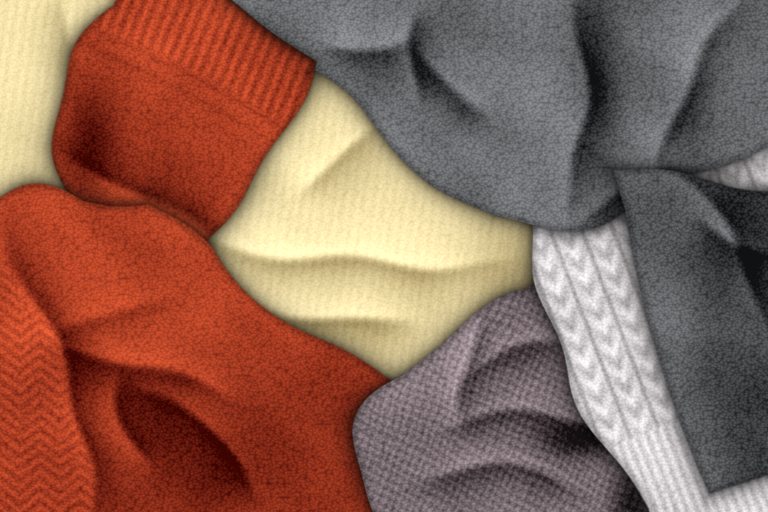
Reproduce this texture procedurally as a WebGL 1 fragment shader.

```glsl
precision highp float;
// Draped knitwear: rust, butter, grey, mauve and white cloths laid over each other.
// Outlines are intersections of bowed edges; each cloth sums soft folds and hollows,
// then adds wool flecks from cellular noise and stitches from sine patterns.
uniform vec2 u_resolution;

// Signed distance to a bowed line, positive on the right of travel (y runs down).
float edge(vec2 p, vec2 a, vec2 b, float bow) {
  vec2 d = b - a, q = p - a;
  float t = clamp(dot(q, d) / dot(d, d), 0.0, 1.0);
  return (d.x * q.y - d.y * q.x) / length(d) + 4.0 * bow * t * (1.0 - t);
}

// Overlapping fold: soft shadow on the right of travel, broad ridge on the left.
float fold(vec2 p, vec2 a, vec2 b, float bow) {
  vec2 d = b - a;
  float t = dot(p - a, d) / dot(d, d);
  float s = edge(p, a, b, bow) / 0.2;
  float ends = smoothstep(-0.2, 0.3, t) * (1.0 - smoothstep(0.7, 1.2, t));
  return ends * exp(-abs(s)) * mix(0.26, -0.6, smoothstep(-0.35, 0.35, s));
}

// Soft round hollow or swell.
float pool(vec2 p, vec2 center, vec2 size) {
  vec2 k = (p - center) / size;
  return exp(-dot(k, k));
}

vec2 hash2(vec2 c) {
  return fract(sin(vec2(dot(c, vec2(127.1, 311.7)), dot(c, vec2(269.5, 183.3)))) * 4375.5);
}

// Cellular noise: distance to the nearest scattered point.
float cells(vec2 p) {
  vec2 base = floor(p);
  float nearest = 2.0;
  for (int j = -1; j <= 1; j++)
    for (int i = -1; i <= 1; i++) {
      vec2 c = base + vec2(float(i), float(j));
      nearest = min(nearest, length(c + hash2(c) - p));
    }
  return nearest;
}

// Broad undulation of loose cloth.
float drape(vec2 p) {
  return sin(p.x * 2.3 + 1.6 * sin(p.y * 1.7)) * sin(p.y * 2.9 - p.x * 1.3 + sin(p.x * 3.1));
}

// Dyed yarn from deep shade to full light.
vec3 dye(vec3 yarn, float light) {
  return mix(0.4 * yarn * yarn * yarn, yarn, max(light, 0.0));
}

// Places a cloth with a cast shadow and a slightly darker rim.
vec3 lay(vec3 below, vec3 cloth, float d) {
  below *= 1.0 - 0.6 * exp(min(d, 0.0) * 11.0);
  cloth *= mix(0.76, 1.0, smoothstep(0.0, 0.09, d));
  return mix(below, cloth, smoothstep(-0.012, 0.012, d));
}

void main() {
  vec2 p = gl_FragCoord.xy / u_resolution;
  p = vec2(p.x, 1.0 - p.y) * vec2(7.68, 5.12);
  vec2 f = p + 0.05 * sin(p.yx * vec2(5.0, 4.0));
  float fleck = cells(p * vec2(31.0, 37.0)) + 0.5 * cells(p.yx * 14.0 + f * 3.0) - 0.75;
  float wave = drape(p) + 0.5 * drape(p.yx * 2.1);
  float wool = 0.1 * wave - 0.34 * fleck;
  vec3 rust = vec3(0.84, 0.33, 0.19), slate = vec3(0.54, 0.55, 0.56);

  // Butter cloth
  float l = 0.95 + 0.4 * wool + 0.025 * sin(p.x * 62.0 + p.y * 9.0);
  l += fold(f, vec2(2.1, 2.46), vec2(4.9, 2.66), -0.05);
  l += fold(f, vec2(2.65, 3.05), vec2(4.05, 3.18), -0.11);
  l += 0.8 * fold(f, vec2(3.0, 1.9), vec2(3.75, 1.3), -0.05);
  l += 0.5 * fold(f, vec2(0.62, 0.0), vec2(0.85, 0.8), 0.0);
  l -= 0.25 * pool(p, vec2(5.1, 2.6), vec2(0.4, 0.5));
  vec3 col = dye(vec3(0.98, 0.91, 0.69), l);

  // Rust collar, ribbed above its stitched band
  float collar = min(edge(f, vec2(0.72, 2.1), vec2(1.15, 0.0), 0.36),
                 min(edge(f, vec2(2.3, 0.0), vec2(3.17, 0.62), 0.05),
                     edge(f, vec2(3.17, 0.62), vec2(2.08, 2.4), 0.07)));
  float band = edge(p, vec2(1.05, 0.35), vec2(2.85, 1.3), 0.04);
  l = 0.72 + wool - 0.6 * pool(p, vec2(0.9, 1.4), vec2(0.28, 0.5));
  l += 0.13 * sin(dot(p, vec2(48.0, 29.0)) + 9.0 * abs(band)) * (1.0 - smoothstep(-0.1, 0.0, band));
  l -= 0.13 * exp(-35.0 * min(abs(band), abs(band - 0.17)));
  l += fold(f, vec2(2.25, 2.55), vec2(0.75, 1.6), -0.08);
  col = lay(col, dye(rust, l), collar);

  // Rust drape with a chevron panel beside its seam
  float lower = min(edge(f, vec2(0.0, 1.97), vec2(0.8, 2.0), 0.1),
                    edge(f, vec2(2.1, 2.5), vec2(3.9, 3.8), -0.12));
  float seam = edge(f, vec2(0.0, 2.5), vec2(0.95, 4.9), 0.2);
  l = 0.76 + wool - 0.2 * smoothstep(3.3, 5.1, p.y);
  l += 0.1 * sin(p.y * 52.0 + abs(fract(p.x * 2.5) - 0.5) * 16.0) * smoothstep(0.0, 0.1, seam);
  l += fold(f, vec2(0.95, 5.1), vec2(0.05, 2.5), -0.18);
  l += fold(f, vec2(0.5, 3.5), vec2(2.3, 4.0), 0.1);
  l += fold(f, vec2(1.45, 4.6), vec2(1.2, 3.75), 0.08);
  l += fold(f, vec2(1.4, 3.85), vec2(2.5, 4.9), 0.15);
  l += 0.6 * fold(f, vec2(0.5, 3.4), vec2(1.7, 3.0), 0.1);
  l -= 0.35 * pool(p, vec2(1.9, 4.7), vec2(0.6, 0.5)) + 0.25 * pool(p, vec2(3.1, 4.0), vec2(0.8, 0.6));
  col = lay(col, dye(rust, l), lower);

  // Mauve chunky knit
  float mauve = min(edge(f, vec2(3.78, 5.2), vec2(4.0, 3.75), 0.36),
                    edge(f, vec2(4.0, 3.75), vec2(5.3, 2.93), 0.12));
  l = 0.76 + wool + 0.15 * sin(p.x * 58.0 - p.y * 20.0 + 3.0 * wave) * sin(p.y * 50.0 + p.x * 22.0);
  l += fold(f, vec2(4.5, 4.25), vec2(6.1, 4.25), 0.1);
  l += fold(f, vec2(4.65, 4.2), vec2(4.8, 3.2), 0.08);
  l += fold(f, vec2(4.7, 3.75), vec2(5.6, 3.4), 0.07);
  l += fold(f, vec2(4.2, 4.75), vec2(5.7, 4.85), 0.12);
  l -= 0.6 * pool(p, vec2(5.85, 4.4), vec2(0.4, 0.16)) + 0.7 * pool(p, vec2(6.3, 5.1), vec2(0.2, 0.4));
  col = lay(col, dye(vec3(0.6, 0.54, 0.56), l), mauve);

  // White cable knit with a ribbed hem
  vec2 q = p - vec2(5.5, 2.3);
  q = vec2(dot(q, vec2(0.93, -0.36)), dot(q, vec2(0.36, 0.93)));
  float strand = abs(fract(q.x * 3.4) - 0.5);
  float cable = sin(q.y * 24.0 + strand * 9.0) * (0.5 - strand) * 0.3 - 0.2 * smoothstep(0.36, 0.5, strand);
  l = 0.95 + 0.5 * wool + mix(cable, 0.08 * sin(q.x * 65.0), smoothstep(2.2, 2.26, q.y));
  col = lay(col, vec3(0.88, 0.86, 0.87) * l, edge(f, vec2(6.5, 5.12), vec2(5.28, 2.3), 0.2));

  // Grey cloth: gathered top tucked behind the collar, then the hanging side
  float top = min(min(edge(f, vec2(6.4, 2.0), vec2(4.9, 2.2), 0.18), edge(f, vec2(4.9, 2.2), vec2(3.7, 1.25), 0.05)),
              min(edge(f, vec2(3.7, 1.25), vec2(2.3, 0.0), -0.03), edge(f, vec2(7.68, 1.45), vec2(6.9, 1.8), 0.0)));
  float side = min(edge(p, vec2(7.1, 4.95), vec2(6.25, 2.1), 0.1),
               min(edge(p, vec2(7.68, 4.75), vec2(7.05, 4.95), 0.0), edge(f, vec2(6.2, 1.68), vec2(7.68, 1.88), 0.0)));
  l = 0.7 + wool;
  l += fold(f, vec2(3.3, 0.5), vec2(4.15, 0.35), -0.12);
  l += fold(f, vec2(4.15, 0.95), vec2(4.2, 0.1), 0.05);
  l += fold(f, vec2(4.2, 0.45), vec2(4.85, 1.2), -0.06);
  l += fold(f, vec2(5.65, 2.0), vec2(5.75, 0.0), -0.15);
  l += fold(f, vec2(6.6, 1.75), vec2(7.4, 0.0), 0.12);
  l += fold(f, vec2(5.8, 2.15), vec2(6.9, 1.7), 0.08);
  l -= 0.35 * pool(p, vec2(5.95, 0.9), vec2(0.25, 0.9));
  col = lay(col, dye(slate, l), min(top, -collar));
  l = 0.58 + wool - 0.25 * smoothstep(6.6, 7.7, p.x);
  l += fold(f, vec2(7.65, 3.2), vec2(6.85, 1.8), -0.15);
  l += fold(f, vec2(6.95, 2.2), vec2(7.7, 2.5), -0.05);
  col = lay(col, dye(slate, l), side);

  gl_FragColor = vec4(clamp(col, 0.0, 1.0), 1.0);
}
```
